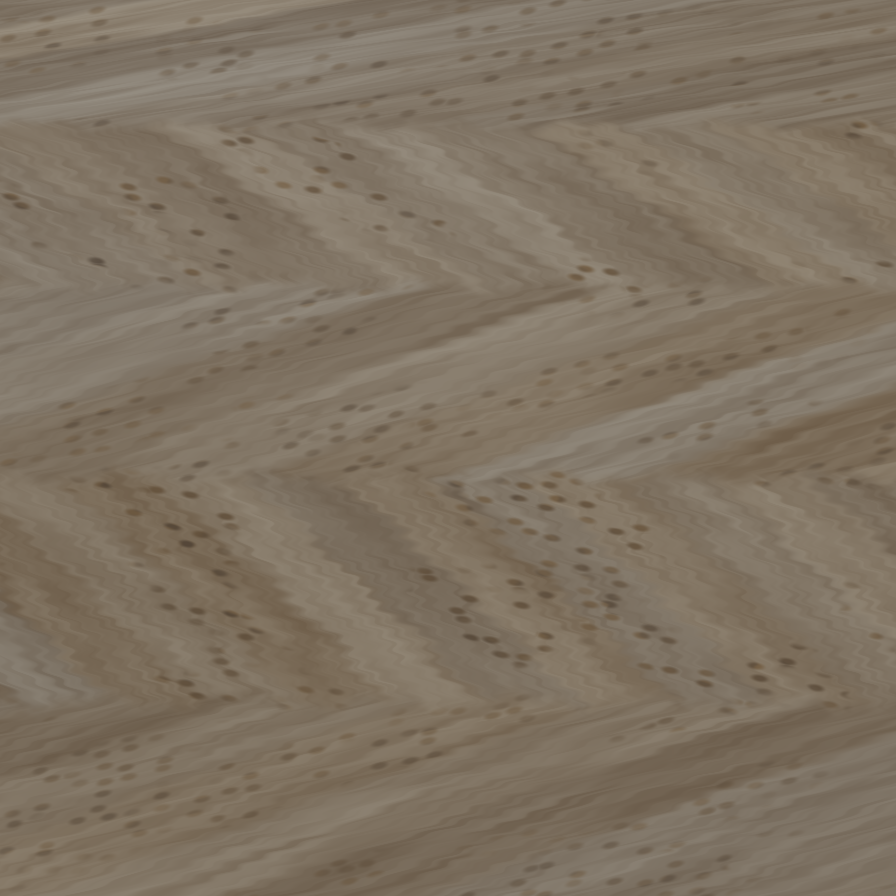
Reproduce this texture procedurally as a WebGL 2 fragment shader.

```glsl
#version 300 es
precision highp float;
// Weathered chevron wood floor: receding bands of slanted planks with grain and knots.

uniform vec2 u_resolution;
out vec4 fragColor;

vec2 hash2(vec2 p) {
  vec3 q = fract(p.xyx * vec3(0.1031, 0.1030, 0.0973));
  q += dot(q, q.yzx + 33.33);
  return fract((q.xx + q.yz) * q.zy);
}

// Cellular noise: x = smoothly blended cell value, y = distance to nearest point.
vec2 cellular(vec2 p) {
  vec2 cell = floor(p), f = fract(p);
  float sum = 0.0, weight = 0.0, nearest = 2.0;
  for (int j = -1; j <= 1; j++) {
    for (int i = -1; i <= 1; i++) {
      vec2 o = vec2(i, j);
      vec2 h = hash2(cell + o + 57.0);
      vec2 d = o + 0.2 + 0.6 * h - f;
      float w = exp(-7.0 * dot(d, d));
      sum += w * hash2(cell + o + 191.0).x;
      weight += w;
      nearest = min(nearest, length(d));
    }
  }
  return vec2(sum / weight, nearest);
}

// One chevron band; v is the depth coordinate, band its integer index.
vec3 bandColor(vec2 p, float v, float band) {
  bool rising = mod(band, 2.0) > 0.5;
  float f = v - band;
  float run = rising ? 0.62 + 0.06 * (band - 1.0) * (band - 1.0) : -0.27;
  float u = p.x + run * f;
  float along = rising ? p.x * 6.0 : v * 4.0;

  // Ragged plank edges
  u += 0.005 * sin(p.y * 400.0 + 2.0 * sin(p.x * 23.0)) + 0.006 * sin(p.y * 97.0 + band);
  float c = rising ? u / 0.215 - 0.3 : u / 0.105 - 0.69;
  float plank = floor(c);
  float edge = smoothstep(0.8, 1.0, fract(c));
  vec2 a = hash2(vec2(plank, band) + 20.0);
  vec2 b = hash2(vec2(plank + 1.0, band) + 20.0);
  vec2 wood = mix(a, b, edge);
  float pale = mix(mod(plank, 2.0), mod(plank + 1.0, 2.0), edge);

  // Long grain in two scales
  float across = u * (rising ? 34.0 : 52.0);
  float grain = cellular(vec2(across, along) + band * 13.0).x;
  float fine = cellular(vec2(across * 2.7, along * 2.2) + band * 31.0).x;
  float broad = cellular(vec2(across * 0.3, along * 0.4) + band * 7.0).x;
  float tone = 0.27 + 0.33 * wood.x + 0.26 * pale;
  tone += 0.38 * (grain - 0.5) + 0.24 * (fine - 0.5) + 0.3 * (broad - 0.5);
  tone -= 0.12 * (smoothstep(0.6, 0.95, fract(c)) - edge);

  vec3 color = mix(vec3(0.43, 0.37, 0.30), vec3(0.56, 0.52, 0.46), clamp(tone, 0.0, 1.1));
  color += (wood.y - 0.5) * vec3(0.015, 0.0, -0.02);

  // Clustered flecks and knots, smeared sideways
  vec2 q = vec2(p.x * 30.0, (p.y - (rising ? 0.2 : -0.15) * p.x) * 72.0);
  vec2 fleck = cellular(q + 40.0);
  float cluster = cellular(vec2(u * 9.0, v * 2.5) + 80.0).x;
  float knot = smoothstep(0.4, 0.12, fleck.y) * smoothstep(0.52, 0.8, cluster);
  knot *= smoothstep(0.35, 0.65, fleck.x) * (rising ? 0.5 : 0.85);
  vec3 knotColor = mix(vec3(0.31, 0.26, 0.21), vec3(0.45, 0.36, 0.25), grain);
  return mix(color, knotColor, knot);
}

void main() {
  vec2 p = gl_FragCoord.xy / u_resolution;

  // Bands grow geometrically toward the viewer
  float v = log(1.86 - p.y) / log(1.18);
  float seam = floor(v + 0.5);
  float wobble = 0.025 * sin(p.x * 41.0 + seam) + 0.015 * sin(p.x * 113.0);
  float side = smoothstep(-0.05, 0.05, v - seam + wobble);
  vec3 color = mix(bandColor(p, v, seam - 1.0), bandColor(p, v, seam), side);

  // Soft sheen, cooler toward the far left
  color += 0.02 * smoothstep(0.6, 0.0, distance(p, vec2(0.3, 0.88))) * vec3(0.8, 1.0, 1.3);
  color -= 0.012 * smoothstep(0.5, 0.0, distance(p, vec2(0.15, 0.3)));
  fragColor = vec4(color, 1.0);
}
```
